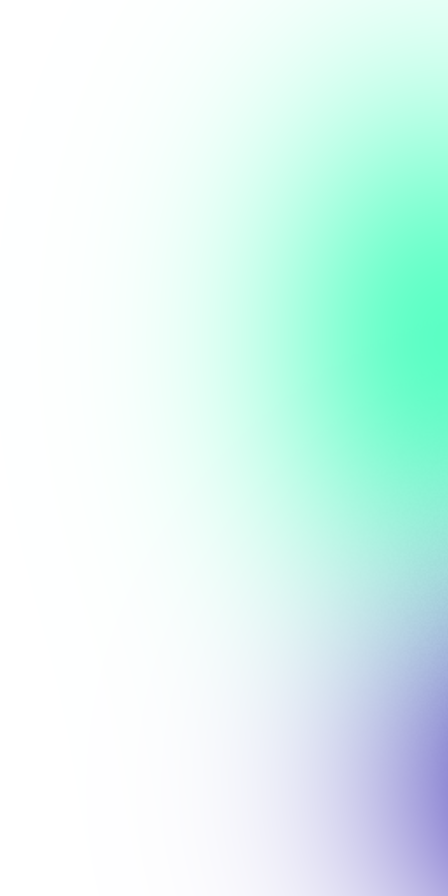
Give the GLSL for this background, as a WebGL 1 fragment shader.

```glsl
precision highp float;
// Soft mint and violet glows rising from the right edge of a white field.

uniform vec2 u_resolution;

const vec3 WHITE = vec3(1.0);
const vec3 MINT = vec3(0.36, 1.0, 0.77);
const vec3 VIOLET = vec3(0.59, 0.55, 0.845);
const float GRAIN_CELLS = 256.0;
const float GRAIN_STRENGTH = 0.15;

// Elliptical Gaussian falloff, 1.0 at its centre
float glow(vec2 p, vec2 centre, vec2 spread) {
  vec2 d = (p - centre) / spread;
  return exp(-dot(d, d));
}

// Sine-free hash in the range 0 to 1
float hash(vec2 cell) {
  vec3 q = fract(vec3(cell.xyx) * 0.1031);
  q += dot(q, q.yzx + 33.33);
  return fract((q.x + q.y) * q.z);
}

// Smoothly interpolated value noise
float valueNoise(vec2 p) {
  vec2 cell = floor(p);
  vec2 f = fract(p);
  f = f * f * (3.0 - 2.0 * f);
  float low = mix(hash(cell), hash(cell + vec2(1.0, 0.0)), f.x);
  float high = mix(hash(cell + vec2(0.0, 1.0)), hash(cell + vec2(1.0)), f.x);
  return mix(low, high, f.y);
}

// Multiplies the base by a tint of the given coverage
vec3 tint(vec3 base, vec3 colour, float coverage) {
  return base * mix(WHITE, colour, clamp(coverage, 0.0, 1.0));
}

void main() {
  // Canvas space: x runs 0 to 1, y runs 0 to 2
  vec2 p = gl_FragCoord.xy / u_resolution * vec2(1.0, 2.0);

  // Mint sits on the right edge; the violet centre lies beyond it
  float mint = glow(p, vec2(1.0, 1.245), vec2(0.42, 0.56));
  float violet = 1.687 * glow(p, vec2(1.34, 0.242), vec2(0.47, 0.45));

  vec3 colour = tint(WHITE, MINT, mint);
  colour = tint(colour, VIOLET, violet);

  // Fine grain where the two glows overlap
  float grain = valueNoise(p * GRAIN_CELLS) - 0.5;
  colour += grain * GRAIN_STRENGTH * mint * violet;

  gl_FragColor = vec4(clamp(colour, 0.0, 1.0), 1.0);
}
```
